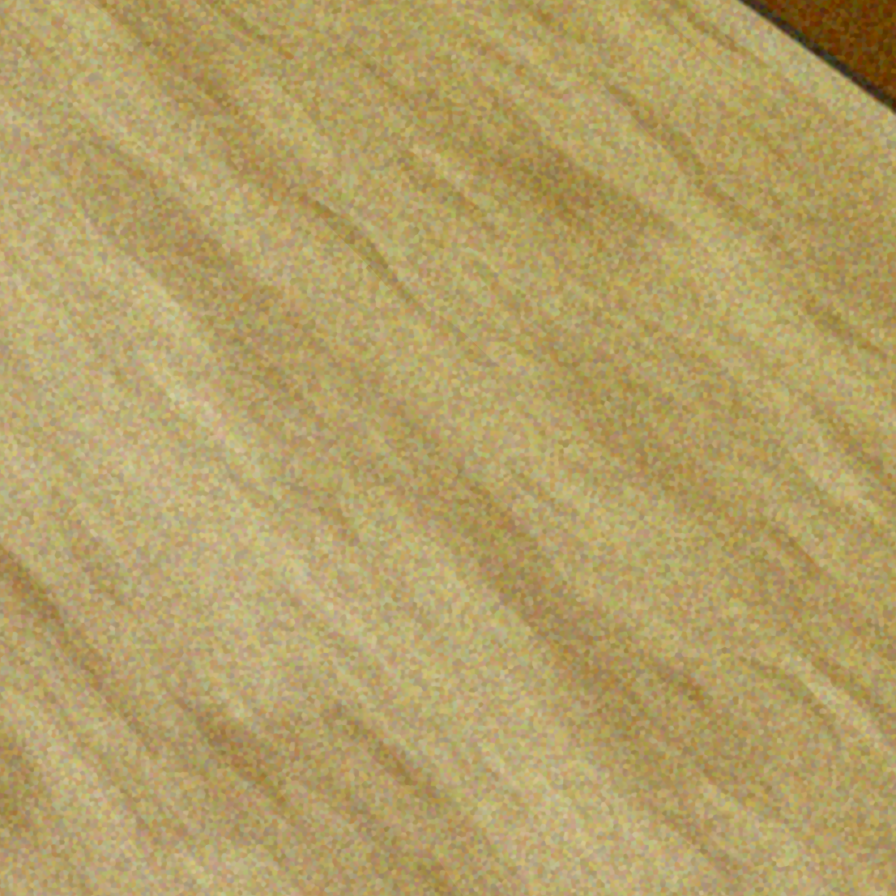
Write a Shadertoy shader that draws this texture.

```glsl
// Pale wooden floor in slanted planks with streaked grain, speckle and a dark brown corner.

const vec2 VANISHING_POINT = vec2(-2.9, 3.7);
const vec2 CANVAS_CENTRE = vec2(0.5);
const float PLANK_WIDTH = 0.088;
const float PLANK_LENGTH = 0.52;
const float PLANK_END_SKEW = 0.8;
const float CORNER_EDGE = 0.600;

const vec3 HONEY_DARK = vec3(0.61, 0.50, 0.25);
const vec3 HONEY_LIGHT = vec3(0.735, 0.67, 0.43);
const vec3 CREAM_DARK = vec3(0.65, 0.55, 0.34);
const vec3 CREAM_LIGHT = vec3(0.775, 0.715, 0.525);
const vec3 CORNER_BROWN = vec3(0.41, 0.25, 0.02);
const vec3 SEAM_DARK = vec3(0.23, 0.19, 0.11);
const vec3 EDGE_PALE = vec3(0.70, 0.66, 0.47);

vec3 hash3(vec2 p) {
    vec3 q = fract(vec3(p.xyx) * vec3(0.1031, 0.1030, 0.0973));
    q += dot(q, q.yxz + 33.33);
    return fract((q.xxy + q.yzz) * q.zyx);
}

// Cellular noise whose random cell values melt into each other
vec3 softCells(vec2 p, float sharpness) {
    vec2 cell = floor(p);
    vec3 sum = vec3(0.0);
    float total = 0.0;
    for (int y = -1; y <= 1; y++) {
        for (int x = -1; x <= 1; x++) {
            vec2 id = cell + vec2(x, y);
            vec2 offset = id + 0.15 + 0.7 * hash3(id + 71.0).xy - p;
            float weight = exp(-sharpness * dot(offset, offset));
            sum += weight * hash3(id + 213.0);
            total += weight;
        }
    }
    return sum / total;
}

// Layered sines that bend the wood fibres
float fibreBend(vec2 p) {
    return 0.006 * sin(p.x * 9.0 + p.y * 13.0)
         + 0.003 * sin(p.x * 23.0 - p.y * 31.0 + 1.7)
         + 0.0015 * sin(p.x * 51.0 + p.y * 47.0 + 4.1);
}

// x runs along the boards, y across them; the boards spread from a far point
vec2 boardCoords(vec2 uv) {
    vec2 ray = uv - VANISHING_POINT;
    vec2 centreRay = CANVAS_CENTRE - VANISHING_POINT;
    float reach = length(centreRay);
    float turn = atan(ray.y, ray.x) - atan(centreRay.y, centreRay.x);
    return vec2(length(ray) - reach, turn * reach);
}

float plankRowTone(float row, float along) {
    float x = along / PLANK_LENGTH + 7.0 * hash3(vec2(row, 5.0) + 40.0).x;
    float column = floor(x);
    float here = hash3(vec2(column, row) + 90.0).y;
    float next = hash3(vec2(column + 1.0, row) + 90.0).y;
    return mix(here, next, smoothstep(0.93, 1.0, x - column));
}

float plankTone(vec2 board) {
    float y = board.y / PLANK_WIDTH;
    float row = floor(y);
    float along = board.x - PLANK_END_SKEW * board.y;
    return mix(plankRowTone(row, along), plankRowTone(row + 1.0, along),
               smoothstep(0.88, 1.0, y - row));
}

// Lightness of the wood: 0 is dark, 1 is light
float woodTone(vec2 board) {
    vec2 bent = board + vec2(0.0, fibreBend(board));
    float broad = softCells(bent * vec2(3.0, 15.0), 5.0).x - 0.5;
    float streak = softCells(bent * vec2(5.0, 42.0) + 17.0, 5.0).y - 0.5;
    float fibre = softCells(bent * vec2(9.0, 105.0) + 53.0, 5.0).z - 0.5;
    vec3 marks = softCells(bent * vec2(7.0, 46.0) + 131.0, 7.0);
    float darkFleck = smoothstep(0.70, 0.92, marks.x);
    float lightFleck = smoothstep(0.68, 0.92, marks.y);
    float plank = sqrt(plankTone(bent)) - 0.66;
    return 0.60 + 0.46 * plank + 0.42 * broad + 0.32 * streak + 0.16 * fibre
         - 0.34 * darkFleck + 0.24 * lightFleck;
}

vec3 woodColour(float tone, float paleness) {
    vec3 dark = mix(HONEY_DARK, CREAM_DARK, paleness);
    vec3 light = mix(HONEY_LIGHT, CREAM_LIGHT, paleness);
    return mix(dark, light, clamp(tone, -0.1, 1.15));
}

vec3 addCorner(vec3 colour, float across) {
    float strip = smoothstep(0.026, 0.008, abs(across - CORNER_EDGE + 0.020));
    float brown = smoothstep(-0.003, 0.004, across - CORNER_EDGE);
    float seam = smoothstep(0.010, 0.002, abs(across - CORNER_EDGE - 0.003));
    colour = mix(colour, EDGE_PALE, 0.55 * strip);
    colour = mix(colour, CORNER_BROWN, brown);
    return mix(colour, SEAM_DARK, 0.9 * seam);
}

void mainImage(out vec4 fragColor, in vec2 fragCoord) {
    vec2 uv = fragCoord / iResolution.y;
    vec2 board = boardCoords(uv);

    // Light falls on the lower left
    float paleness = smoothstep(0.50, -0.50, board.y);
    vec3 colour = woodColour(woodTone(board), paleness);
    colour = addCorner(colour, board.y);

    // Fine coloured speckle
    vec3 speckle = softCells(uv * 210.0, 5.0) - 0.5;
    colour += vec3(0.13, 0.11, 0.19) * speckle + 0.05 * speckle.y;

    fragColor = vec4(clamp(colour, 0.0, 1.0), 1.0);
}
```
